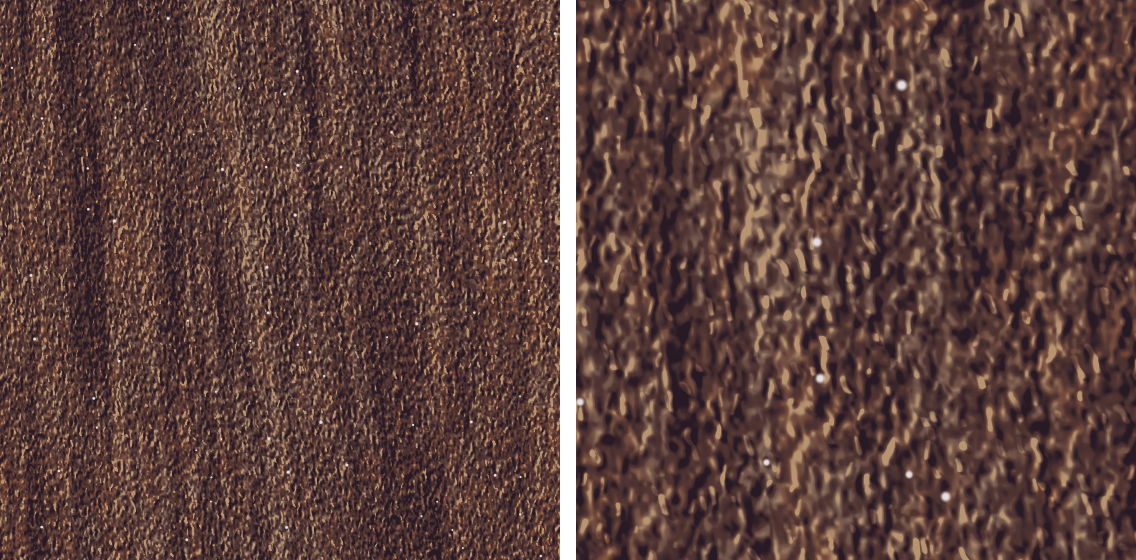
Left: the whole. Right: its middle third, enlarged.
This texture is drawn by a three.js fragment shader. Its source:

```glsl
varying vec2 vUv;

// Palette, from deep pores to lit flecks
const vec3 SHADOW = vec3(0.155, 0.100, 0.145);
const vec3 BROWN = vec3(0.315, 0.205, 0.196);
const vec3 COPPER = vec3(0.460, 0.280, 0.215);
const vec3 MAUVE = vec3(0.455, 0.350, 0.310);
const vec3 TAN = vec3(0.720, 0.580, 0.440);
const vec3 GLINT = vec3(0.900, 0.870, 0.880);

// Grain direction
const float LEAN_EDGE = 0.035;
const float LEAN_MID = 0.050;
const float WANDER = 0.018;

// Feature frequencies across and up the canvas
const vec2 BAND_FREQ = vec2(8.0, 0.7);
const vec2 STREAK_FREQ = vec2(30.0, 1.8);
const vec2 FIBRE_FREQ = vec2(85.0, 7.0);
const vec2 VEIN_FREQ = vec2(46.0, 2.2);
const vec2 RELIEF_FREQ = vec2(205.0, 110.0);
const vec2 MICRO_FREQ = vec2(330.0, 230.0);
const vec2 FLECK_GRID = vec2(84.0, 46.0);
const float GLINT_GRID = 22.0;

// Tone weights
const float BASE_TONE = 0.42;
const float BAND_GAIN = 0.28;
const float STREAK_GAIN = 0.28;
const float FIBRE_GAIN = 0.32;
const float VEIN_DEPTH = 0.22;
const float RELIEF_GAIN = 1.15;
const float MICRO_GAIN = 0.66;
const float FLECK_GAIN = 0.62;
const float PIT_DEPTH = 0.30;

// Fleck and glint shapes
const float FLECK_SHARE = 0.72;
const float FLECK_LENGTH = 0.0038;
const float FLECK_RADIUS = 0.0018;
const float FLECK_SOFT = 0.0010;
const vec2 LIGHT_STEP = vec2(0.0024, -0.0027);
const float RAGGEDNESS = 0.0024;
const float RAGGED_FREQ = 160.0;
const float GLINT_SHARE = 0.14;
const float GLINT_RADIUS = 0.0046;

float hash(vec2 p) {
  vec3 q = fract(p.xyx * 0.1031);
  q += dot(q, q.yzx + 33.33);
  return fract((q.x + q.y) * q.z);
}

vec2 hash2(vec2 p) {
  return vec2(hash(p), hash(p + 57.0));
}

float noise(vec2 p) {
  vec2 i = floor(p);
  vec2 f = fract(p);
  f = f * f * (3.0 - 2.0 * f);
  float low = mix(hash(i), hash(i + vec2(1.0, 0.0)), f.x);
  float high = mix(hash(i + vec2(0.0, 1.0)), hash(i + 1.0), f.x);
  return mix(low, high, f.y);
}

float signedNoise(vec2 p) {
  return noise(p) - 0.5;
}

// Straightens the leaning, wandering fibres into vertical ones
vec2 grainSpace(vec2 uv) {
  float lean = LEAN_EDGE + LEAN_MID * 4.0 * uv.x * (1.0 - uv.x);
  float wander = WANDER * signedNoise(uv * vec2(4.0, 2.5) + 31.0);
  return vec2(uv.x + lean * uv.y + wander, uv.y);
}

// Short bright slivers scattered over a jittered grid
float flecks(vec2 p) {
  vec2 home = floor(p * FLECK_GRID);
  float lit = 0.0;
  for (int y = -1; y <= 1; y++) {
    for (int x = -1; x <= 1; x++) {
      vec2 cell = home + vec2(float(x), float(y));
      vec2 traits = hash2(cell + 211.0);
      vec2 d = p - (cell + hash2(cell)) / FLECK_GRID;
      d.x += d.y * (traits.x - 0.5) * 0.8;
      d.y = max(abs(d.y) - FLECK_LENGTH * mix(0.1, 1.4, traits.y), 0.0);
      float radius = FLECK_RADIUS * mix(0.6, 1.2, traits.x);
      float shape = 1.0 - smoothstep(-FLECK_SOFT, FLECK_SOFT, length(d) - radius);
      float present = step(hash(cell + 97.0), FLECK_SHARE);
      lit = max(lit, shape * present * mix(0.4, 1.0, hash(cell + 143.0)));
    }
  }
  return lit;
}

// Rare crisp specks
float glints(vec2 p) {
  vec2 cell = floor(p * GLINT_GRID);
  vec2 center = (cell + mix(vec2(0.15), vec2(0.85), hash2(cell + 19.0))) / GLINT_GRID;
  float radius = GLINT_RADIUS * mix(0.5, 1.0, hash(cell + 71.0));
  float speck = 1.0 - smoothstep(radius * 0.3, radius, length(p - center));
  return speck * step(hash(cell + 5.0), GLINT_SHARE);
}

vec3 woodColor(float tone, float warmth) {
  vec3 middle = mix(MAUVE, COPPER, warmth);
  vec3 color = mix(SHADOW, BROWN, smoothstep(-0.10, 0.42, tone));
  color = mix(color, middle, smoothstep(0.40, 0.74, tone));
  return mix(color, TAN, smoothstep(0.70, 1.10, tone));
}

void main() {
  vec2 g = grainSpace(vUv);
  vec2 rag = g * RAGGED_FREQ;
  vec2 ragged = g + RAGGEDNESS * vec2(signedNoise(rag), signedNoise(rag + 40.0));

  // Long bands, streaks and dark veins
  float tone = BASE_TONE + 0.10 * smoothstep(0.5, 0.9, vUv.x);
  tone += BAND_GAIN * signedNoise(g * BAND_FREQ + 3.0);
  tone += STREAK_GAIN * signedNoise(g * STREAK_FREQ + 11.0);
  tone += FIBRE_GAIN * signedNoise(g * FIBRE_FREQ + 23.0);
  tone -= VEIN_DEPTH * smoothstep(0.62, 0.9, noise(g * VEIN_FREQ + 47.0));

  // Embossed surface lit from one side
  float relief = noise(ragged * RELIEF_FREQ) - noise((ragged - LIGHT_STEP) * RELIEF_FREQ);
  tone += RELIEF_GAIN * relief;
  tone += MICRO_GAIN * signedNoise(ragged * MICRO_FREQ + 61.0);

  // Flecks with their cast pits
  float fleck = flecks(ragged);
  tone -= PIT_DEPTH * flecks(ragged - LIGHT_STEP) * (1.0 - fleck);
  tone += FLECK_GAIN * fleck;

  float warmth = 0.3 + 0.9 * abs(vUv.x - 0.45) + 1.3 * signedNoise(g * vec2(60.0, 24.0) + 83.0);
  vec3 color = woodColor(tone, clamp(warmth, 0.0, 1.0));
  gl_FragColor = vec4(mix(color, GLINT, glints(vUv)), 1.0);
}
```
